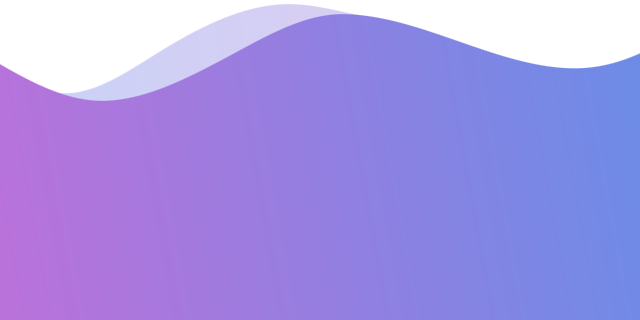
This background is drawn by a Shadertoy shader. Its source:

```glsl
// Two overlapping waves in a pink-to-blue gradient under a white sky.

const vec3 SKY  = vec3(1.0);
const vec3 PINK = vec3(0.73, 0.445, 0.855);
const vec3 BLUE = vec3(0.42, 0.55, 0.905);

const float BACK_OPACITY = 0.38;
const vec2 GRADIENT_AXIS = vec2(2.0, 0.18);

// Wave knots: x, height, slope (fractions of the canvas)
const int KNOTS = 6;
const vec3 FRONT_WAVE[KNOTS] = vec3[KNOTS](
    vec3(0.0, 0.7995, -1.16), vec3(0.1589, 0.685, 0.0),
    vec3(0.3464, 0.8125, 1.06), vec3(0.5339, 0.9557, 0.0),
    vec3(0.8984, 0.7865, 0.0), vec3(1.0, 0.8333, 0.9));
const vec3 BACK_WAVE[KNOTS] = vec3[KNOTS](
    vec3(0.0, 0.7526, -0.8), vec3(0.1016, 0.7083, 0.0),
    vec3(0.2474, 0.8359, 1.24), vec3(0.4518, 0.987, 0.0),
    vec3(0.5599, 0.9531, -0.4), vec3(1.0, 0.6875, 0.0));

// Cubic Hermite segment between two knots
float hermite(vec3 a, vec3 b, float x) {
    float span = b.x - a.x;
    float t = clamp((x - a.x) / span, 0.0, 1.0);
    float u = 1.0 - t;
    float ease = t * t * (3.0 - 2.0 * t);
    return mix(a.y, b.y, ease) + span * t * u * (a.z * u - b.z * t);
}

// Height of a wave: the last segment that starts before x
float waveHeight(vec3 knots[KNOTS], float x) {
    float height = knots[0].y;
    for (int i = 0; i < KNOTS - 1; i++) {
        if (x >= knots[i].x) height = hermite(knots[i], knots[i + 1], x);
    }
    return height;
}

// Antialiased fill below a curve
float fillBelow(float height, float y) {
    float d = height - y;
    return clamp(0.5 + d / fwidth(d), 0.0, 1.0);
}

void mainImage(out vec4 fragColor, in vec2 fragCoord) {
    vec2 uv = fragCoord / iResolution.xy;

    // Slightly tilted gradient, reversed on the back wave
    float t = dot(uv, GRADIENT_AXIS) / (GRADIENT_AXIS.x + GRADIENT_AXIS.y);
    vec3 frontColor = mix(PINK, BLUE, t);
    vec3 backColor = mix(BLUE, PINK, t);

    // Layers from back to front
    float back = fillBelow(waveHeight(BACK_WAVE, uv.x), uv.y);
    float front = fillBelow(waveHeight(FRONT_WAVE, uv.x), uv.y);
    vec3 color = mix(SKY, backColor, back * BACK_OPACITY);
    color = mix(color, frontColor, front);

    fragColor = vec4(color, 1.0);
}
```
